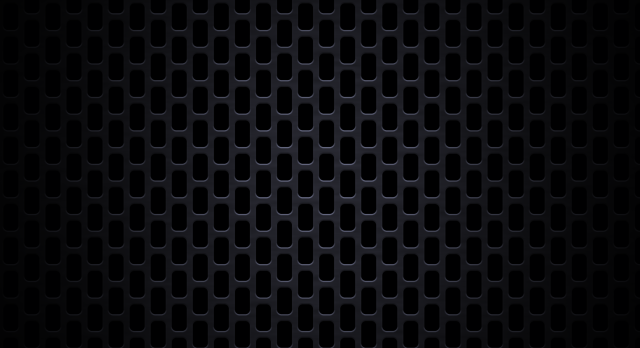
A Shadertoy shader for this pattern:

```glsl
// Dark perforated metal: staggered rounded slots with lit lower rims under a soft central glow.

// Lengths are in canvas heights
const vec2  PITCH       = vec2(0.0605, 0.0961);  // column and row spacing
const vec2  FIRST_SLOT  = vec2(0.0311, 0.0478);  // from the top left corner
const vec2  SLOT_HALF   = vec2(0.0215, 0.0383);
const float SLOT_RADIUS = 0.0135;
const float RIM_OFFSET  = 0.0012;
const float RIM_WIDTH   = 0.0017;
const vec2  GLOW_SIZE   = vec2(0.62, 0.72);
const vec2  GRAIN_SCALE = vec2(11.0, 65.0);      // stretched into streaks
const float GRAIN_DEPTH = 0.34;
const vec3  METAL       = vec3(0.148, 0.150, 0.182);
const vec3  RIM         = vec3(0.250, 0.260, 0.325);
const vec3  HOLE        = vec3(0.001, 0.001, 0.002);

float hash(vec2 p) {
    return fract(sin(dot(p, vec2(127.1, 311.7))) * 43758.5453);
}

float noise(vec2 p) {
    vec2 i = floor(p), f = fract(p);
    f = f * f * (3.0 - 2.0 * f);
    return mix(mix(hash(i), hash(i + vec2(1, 0)), f.x),
               mix(hash(i + vec2(0, 1)), hash(i + vec2(1, 1)), f.x), f.y);
}

// Worn, horizontally brushed surface
float grain(vec2 p) {
    float sum = 0.0, amplitude = 0.5;
    for (int octave = 0; octave < 3; octave++) {
        sum += amplitude * noise(p);
        p = p * 2.03 + 17.3;
        amplitude *= 0.5;
    }
    return sum / 0.875;
}

// Position relative to the centre of the nearest slot; odd columns drop half a row
vec2 slotCoord(vec2 p) {
    p -= FIRST_SLOT;
    float column = round(p.x / PITCH.x);
    p.y -= 0.5 * PITCH.y * mod(column, 2.0);
    return p - PITCH * vec2(column, round(p.y / PITCH.y));
}

float roundedBox(vec2 p, vec2 halfSize, float radius) {
    vec2 q = abs(p) - halfSize + radius;
    return length(max(q, 0.0)) + min(max(q.x, q.y), 0.0) - radius;
}

void mainImage(out vec4 fragColor, in vec2 fragCoord) {
    float pixel = 1.0 / iResolution.y;
    vec2 size = iResolution.xy * pixel;
    vec2 p = vec2(fragCoord.x, iResolution.y - fragCoord.y) * pixel;  // y runs down

    // Central light
    vec2 g = (p - 0.5 * size) / GLOW_SIZE;
    float glow = exp(-dot(g, g));

    // Slot distance and how far its edge faces down
    vec2 s = slotCoord(p);
    float d = roundedBox(s, SLOT_HALF, SLOT_RADIUS);
    vec2 corner = max(abs(s) - SLOT_HALF + SLOT_RADIUS, 0.0);
    float facing = sign(s.y) * corner.y / max(length(corner), 1e-5);

    // Metal with streaks, a lit lower rim and a shaded upper rim
    float wear = 1.0 + GRAIN_DEPTH * (grain(p * GRAIN_SCALE) - 0.5);
    float rim = 1.0 - smoothstep(0.0, RIM_WIDTH + pixel, abs(d - RIM_OFFSET));
    vec3 color = METAL * wear * (1.0 - 0.4 * rim * max(-facing, 0.0));
    color += RIM * rim * (max(facing, 0.0) + 0.06);
    color *= glow;

    // Punch the holes
    color = mix(HOLE, color, smoothstep(-0.7 * pixel, 0.7 * pixel, d));
    fragColor = vec4(color, 1.0);
}
```
